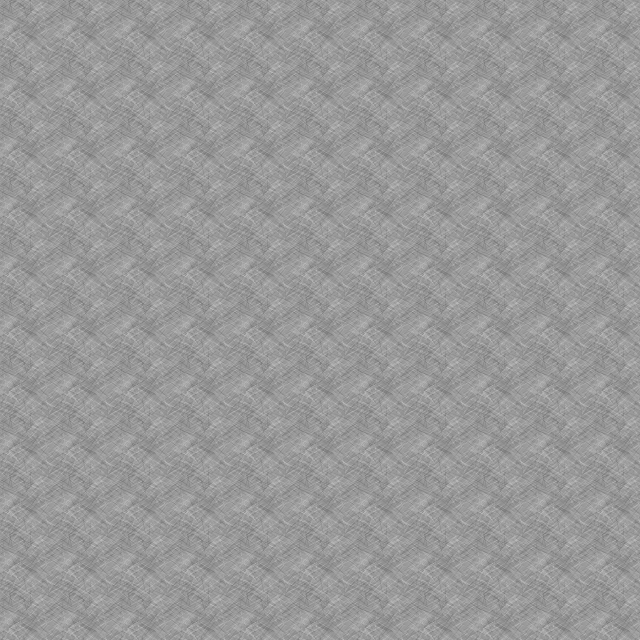
A three.js fragment shader for this texture:

```glsl
// Brushed grey surface: short fine light and dark scratches cross on slants.
// One square tile of random strokes repeats on an upright grid; strokes wrap
// across its edges, and two soft glows and a mottle give it broad shading.
varying vec2 vUv;

const float REPEATS = 10.8;       // repeats across and down
const int STROKES = 360;          // scratches in one tile
const float HALF_WIDTH = 0.0057;  // scratch half width, in tiles
const float MOTTLE_CELLS = 6.0;   // mottle cells along one tile
const vec3 BASE_GREY = vec3(0.600);
const vec2 GLOW_CENTRE = vec2(0.506, 0.806);

float hash(float n) {
  return fract(sin(n * 12.9898 + 4.137) * 43758.547);
}

vec2 hash2(float n) {
  return vec2(hash(n), hash(n + 371.3));
}

// Shortest offset between two points of a repeating unit tile.
vec2 wrapOffset(vec2 d) {
  return d - floor(d + 0.5);
}

// Slant of a scratch: two crossing families and a few stray directions.
float scratchAngle(float id) {
  float family = hash(id + 511.7);
  float spread = hash(id + 823.1) - 0.5;
  if (family < 0.45) return 0.66 + 0.55 * spread;
  if (family < 0.84) return -0.54 + 0.50 * spread;
  return 1.57 + 2.2 * spread;
}

// Coverage of a scratch with short tapered ends, softened by the pixel size.
float scratch(vec2 offset, vec2 dir, float halfLength, float halfWidth, float pixel) {
  float along = abs(dot(offset, dir));
  float across = abs(dot(offset, vec2(-dir.y, dir.x)));
  float soft = 0.57 * pixel;
  float body = 1.0 - smoothstep(max(halfWidth - soft, 0.0), halfWidth + soft, across);
  float taper = 1.0 - smoothstep(0.75 * halfLength, halfLength, along);
  return body * taper * min(1.0, 1.4 * halfWidth / pixel + 0.25);
}

// Sum of light and dark scratches over one tile.
float scratches(vec2 tile, float pixel) {
  float tone = 0.0;
  for (int i = 0; i < STROKES; i++) {
    float id = float(i) + 1.0;
    vec2 offset = wrapOffset(tile - hash2(id));
    float halfLength = mix(0.08, 0.23, hash(id + 1037.9));
    if (dot(offset, offset) > 1.1 * halfLength * halfLength) continue;
    float angle = scratchAngle(id);
    vec2 dir = vec2(cos(angle), sin(angle));
    float halfWidth = HALF_WIDTH * mix(0.8, 1.2, hash(id + 1343.3));
    float strength = mix(0.7, 1.2, hash(id + 1659.2));
    float shade = mod(id, 2.0) < 0.5 ? 1.0 : -1.0;
    tone += shade * strength * scratch(offset, dir, halfLength, halfWidth, pixel);
  }
  return tone;
}

// Random value at a mottle corner, wrapped at the tile edge.
float corner(vec2 cell) {
  vec2 c = mod(cell, MOTTLE_CELLS);
  return hash(c.x + 17.0 * c.y + 2011.3) - 0.5;
}

// Smooth mottle that repeats with the tile.
float mottle(vec2 tile) {
  vec2 p = tile * MOTTLE_CELLS;
  vec2 cell = floor(p);
  vec2 f = smoothstep(0.0, 1.0, p - cell);
  float low = mix(corner(cell), corner(cell + vec2(1.0, 0.0)), f.x);
  float high = mix(corner(cell + vec2(0.0, 1.0)), corner(cell + 1.0), f.x);
  return mix(low, high, f.y);
}

// Two light glows per tile, half a tile apart both ways.
float glows(vec2 tile) {
  vec2 wave = cos(6.28318 * (tile - GLOW_CENTRE));
  return wave.x * wave.y;
}

// Small dark nick above each light glow.
float nick(vec2 tile) {
  vec2 a = wrapOffset(tile - GLOW_CENTRE - vec2(0.0, 0.04));
  vec2 b = wrapOffset(a + 0.5);
  return 1.0 - smoothstep(0.01, 0.05, min(length(a), length(b)));
}

void main() {
  vec2 tile = fract(vUv * REPEATS);
  float pixel = max(fwidth(vUv.x) * REPEATS, 0.0001);

  float tone = 0.055 * scratches(tile, pixel);
  tone += 0.020 * glows(tile) + 0.030 * mottle(tile);
  tone -= 0.03 * nick(tile);

  vec3 color = BASE_GREY + clamp(tone, -0.11, 0.12);
  gl_FragColor = vec4(color, 1.0);
}
```
